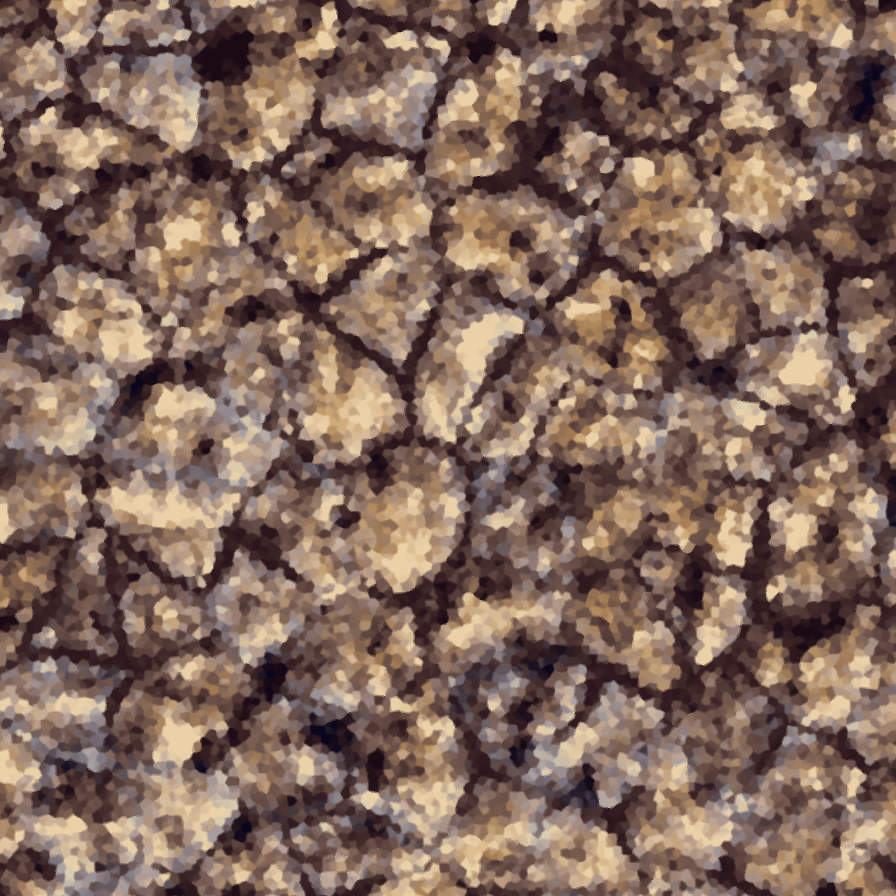
A Shadertoy shader for this texture:

```glsl
// Packed rough stones in ochre and mauve grey with dark gaps, painted in small facets.

float hash(vec2 p) {
    vec3 q = fract(vec3(p.xyx) * 0.1031);
    q += dot(q, q.yzx + 33.33);
    return fract((q.x + q.y) * q.z);
}

vec2 hash2(vec2 p) {
    return vec2(hash(p + 3.7), hash(p + 91.3));
}

float noise(vec2 p) {
    vec2 i = floor(p), f = fract(p);
    f = f * f * (3.0 - 2.0 * f);
    return mix(mix(hash(i), hash(i + vec2(1, 0)), f.x),
               mix(hash(i + vec2(0, 1)), hash(i + vec2(1, 1)), f.x), f.y);
}

float fbm(vec2 p) {
    float sum = 0.0, amp = 0.55;
    for (int i = 0; i < 3; i++) {
        sum += amp * noise(p);
        p = mat2(1.6, 1.2, -1.2, 1.6) * p + 17.0;
        amp *= 0.5;
    }
    return sum;
}

// Voronoi stones: x = distance to border, yz = offset from centre, w = random id
vec4 stones(vec2 p) {
    vec2 cell = floor(p), toCentre = vec2(0), nearest = vec2(0);
    float best = 9.0;
    for (int y = -1; y <= 1; y++)
    for (int x = -1; x <= 1; x++) {
        vec2 c = cell + vec2(x, y);
        vec2 r = c + hash2(c) - p;
        if (dot(r, r) < best) {
            best = dot(r, r);
            toCentre = r;
            nearest = c;
        }
    }
    float border = 9.0;
    for (int y = -2; y <= 2; y++)
    for (int x = -2; x <= 2; x++) {
        vec2 c = nearest + vec2(x, y);
        vec2 r = c + hash2(c) - p;
        vec2 d = r - toCentre;
        if (dot(d, d) > 1e-4) border = min(border, dot(0.5 * (r + toCentre), normalize(d)));
    }
    return vec4(border, -toCentre, hash(nearest + 5.5));
}

// Colour ramp from gap shadow to sunlit cream
vec3 ramp(float tone, float warm) {
    vec3 mid = mix(vec3(0.54, 0.46, 0.45), vec3(0.64, 0.48, 0.32), warm);
    vec3 pale = mix(vec3(0.72, 0.64, 0.60), vec3(0.80, 0.65, 0.46), warm);
    vec3 col = mix(vec3(0.10, 0.04, 0.08), vec3(0.21, 0.12, 0.13), clamp((tone - 0.03) / 0.12, 0.0, 1.0));
    col = mix(col, vec3(0.40, 0.30, 0.27), clamp((tone - 0.15) / 0.17, 0.0, 1.0));
    col = mix(col, mid, clamp((tone - 0.32) / 0.17, 0.0, 1.0));
    col = mix(col, pale, clamp((tone - 0.49) / 0.17, 0.0, 1.0));
    return mix(col, vec3(0.92, 0.82, 0.66), clamp((tone - 0.66) / 0.15, 0.0, 1.0));
}

vec3 paint(vec2 p, vec2 facet) {
    // Bent outlines
    vec2 q = p + 0.045 * (vec2(fbm(p * 10.0), fbm(p * 10.0 + 40.0)) - 0.5);
    vec4 stone = stones(q * 8.3);
    vec4 chip = stones(q * 17.0 + 7.0);

    // Gaps of uneven width and fainter cracks
    float gap = smoothstep(0.0, 0.085, stone.x + 0.11 * (noise(p * 13.0) - 0.5));
    float crack = smoothstep(0.0, 0.12, chip.x);
    gap *= mix(1.0, crack, 0.6 * smoothstep(0.4, 0.65, noise(p * 6.0 + 60.0)));

    // Light from the lower right over lumpy surfaces
    float slope = fbm(p * 27.0) - fbm(p * 27.0 + vec2(0.55, -0.6));
    float tone = 0.51 + 0.17 * (stone.w - 0.5) + 0.08 * (chip.w - 0.5);
    tone += 0.22 * dot(stone.yz, vec2(0.7, -0.7)) + 0.75 * slope;
    tone += 0.24 * (hash(facet + 11.0) - 0.5);
    tone += 0.26 * smoothstep(0.68, 0.85, noise(p * 38.0 + 9.0));
    tone -= 0.28 * smoothstep(0.70, 0.85, noise(p * 26.0 + 80.0));
    tone = mix(0.09 + 0.08 * hash(facet + 70.0), tone, gap);

    // Golden hearts, mauve and slate rims
    float warm = 0.08 + 0.55 * smoothstep(0.04, 0.30, stone.x);
    warm += 1.3 * (fbm(p * 11.0 + 25.0) - 0.5) + 0.6 * (hash(facet + 31.0) - 0.5);
    warm += 0.5 * (fract(stone.w * 7.3) - 0.5);
    vec3 col = ramp(tone, clamp(warm, 0.0, 1.0));
    float slate = smoothstep(0.05, -0.35, warm) * gap;
    return col + slate * vec3(-0.07, -0.02, 0.03);
}

void mainImage(out vec4 fragColor, in vec2 fragCoord) {
    vec2 uv = fragCoord / iResolution.y;

    // Two nearest paint facets
    vec2 g = uv * 112.0, cell = floor(g);
    vec2 first = cell, second = cell;
    float d1 = 9.0, d2 = 9.0;
    for (int y = -1; y <= 1; y++)
    for (int x = -1; x <= 1; x++) {
        vec2 c = cell + vec2(x, y);
        float d = length(c + hash2(c) - g);
        if (d < d1) {
            d2 = d1; second = first;
            d1 = d; first = c;
        } else if (d < d2) {
            d2 = d; second = c;
        }
    }
    vec3 near = paint((first + hash2(first)) / 112.0, first);
    vec3 far = paint((second + hash2(second)) / 112.0, second);
    vec3 col = mix(far, near, 0.5 + 0.5 * smoothstep(0.0, 0.35, d2 - d1));
    fragColor = vec4(clamp(col, 0.0, 1.0), 1.0);
}
```
